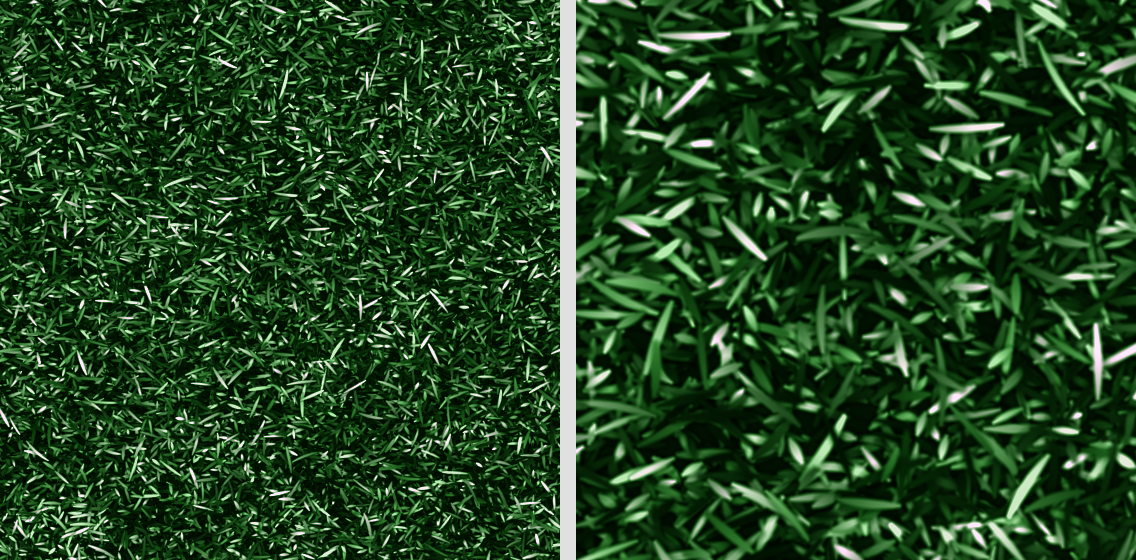
Left: the whole. Right: its middle third, enlarged.
A WebGL 1 fragment shader for this texture:

```glsl
precision highp float;
uniform vec2 u_resolution;

#define LAYERS 12
#define CELLS_BACK 46.0
#define CELLS_FRONT 31.0
#define BLADE_WIDTH 0.0026
#define BLADE_BEND 0.3
#define SOIL_LIGHT 0.07
#define BLADE_DARK 0.08
#define BLADE_RANGE 1.08
#define SHADOW 0.3
#define PATCH_CONTRAST 0.1

const float PI = 3.14159;

vec4 hash4(vec2 p) {
  vec4 h = fract(p.xyxy * vec4(0.1031, 0.1030, 0.0973, 0.1099));
  h += dot(h, h.wzxy + 33.33);
  return fract((h.xxyz + h.yzzw) * h.zywx);
}

// Broad, faint patches of lighter and darker lawn
float lawnPatches(vec2 uv) {
  float wave = sin(uv.x * 13.0 + 2.0 * sin(uv.y * 9.0));
  wave += sin(uv.y * 17.0 + 2.0 * sin(uv.x * 11.0 + 1.0));
  return 1.0 + PATCH_CONTRAST * 0.5 * wave;
}

// Paints the blade rooted in one cell over turf = (light, tint)
vec2 paintBlade(vec2 turf, vec2 p, vec2 cell, vec2 seed, float cells, float pixel) {
  vec4 place = hash4(cell + seed);
  vec4 look = hash4(cell + seed + 217.0);

  // Blade space: x runs along the blade, with slightly more level blades
  float angle = place.z * PI;
  angle -= 0.18 * sin(2.0 * angle);
  vec2 axis = vec2(cos(angle), sin(angle));
  vec2 offset = p - cell - place.xy;
  vec2 q = vec2(dot(offset, axis), dot(offset, vec2(-axis.y, axis.x)));
  q.y -= BLADE_BEND * (look.z - 0.5) * q.x * q.x;

  // Tapered capsule
  float reach = mix(0.2, 0.82, place.w * place.w);
  float along = clamp(q.x / reach, -1.0, 1.0);
  float width = BLADE_WIDTH * cells * mix(0.75, 1.2, look.w);
  width *= 1.0 - 0.55 * along * along;
  float d = length(vec2(max(abs(q.x) - reach, 0.0), q.y));
  float soft = max(0.0017 * cells, 0.8 * pixel);
  float cover = 1.0 - smoothstep(width - soft, width + soft, d);
  float halo = 1.0 - smoothstep(width, width * 2.6 + soft, d);

  // Many dim blades, few bright ones, each lit toward one end
  float tone = BLADE_DARK + BLADE_RANGE * look.x * look.x;
  float side = look.z < 0.5 ? -1.0 : 1.0;
  tone *= 0.9 + 0.2 * along * side;
  turf.x *= 1.0 - SHADOW * halo;
  return mix(turf, vec2(tone, mix(0.8, 1.35, look.y)), cover);
}

void main() {
  vec2 uv = gl_FragCoord.xy / u_resolution.y;
  vec2 turf = vec2(SOIL_LIGHT, 1.0);

  // Layers of scattered blades, from back to front
  for (int layer = 0; layer < LAYERS; layer++) {
    float depth = float(layer);
    float cells = mix(CELLS_BACK, CELLS_FRONT, depth / float(LAYERS - 1));
    vec2 p = uv * cells + fract(depth * vec2(0.618, 0.414));
    vec2 home = floor(p);
    vec2 seed = vec2(61.0, 83.0) * (depth + 1.0);
    for (int y = -1; y <= 1; y++) {
      for (int x = -1; x <= 1; x++) {
        vec2 cell = home + vec2(float(x), float(y));
        turf = paintBlade(turf, p, cell, seed, cells, cells / u_resolution.y);
      }
    }
  }

  // Deep green in the shade, paling as the light grows
  float green = min(turf.x * lawnPatches(uv), 0.92);
  float pale = green * green * turf.y;
  gl_FragColor = vec4(pale, green, pale * 0.96, 1.0);
}
```
